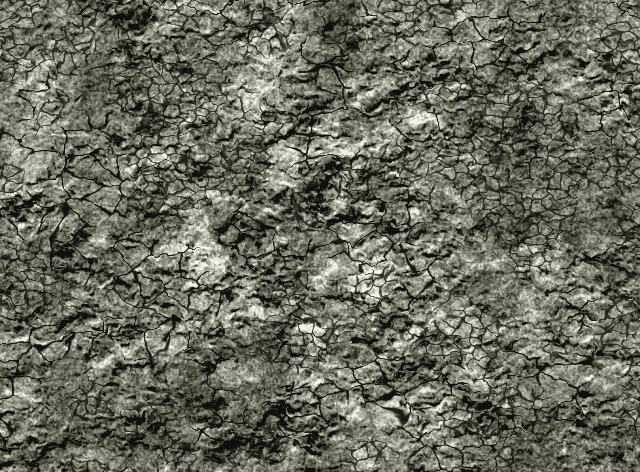
Give the GLSL for this texture, as a WebGL 2 fragment shader.

```glsl
#version 300 es
precision highp float;
// Weathered grey-olive rock face: ragged small ledges, hairline cracks, pale mineral specks and grit.

#define BASE_TONE 0.437
#define MOTTLE 0.20
#define RELIEF 0.54
#define CREVICE 0.20
#define GRIT 0.32
#define PALE 0.26
#define CRACK_DARK 0.85
#define CRACK_WIDTH 0.0021
#define STRATA 1.4
#define LIGHT_STEP vec2(-0.0025, 0.0065)

uniform vec2 u_resolution;
out vec4 fragColor;

vec3 hash3(vec2 p) {
  vec3 q = fract(vec3(p.xyx) * vec3(0.1031, 0.1030, 0.0973));
  q += dot(q, q.yxz + 33.33);
  return fract((q.xxy + q.yzz) * q.zyx);
}

// Cellular noise: x = smooth blend of the cell values, y = gap between the two nearest points
vec2 cells(vec2 p) {
  vec2 cell = floor(p), local = fract(p);
  float nearest = 8.0, second = 8.0, total = 0.0, weights = 0.0;
  for (int j = -1; j <= 1; j++) {
    for (int i = -1; i <= 1; i++) {
      vec2 offset = vec2(i, j);
      vec3 rnd = hash3(cell + offset + 200.0);
      vec2 toPoint = offset + rnd.xy - local;
      float d2 = dot(toPoint, toPoint);
      float weight = exp(-8.0 * d2) + 1e-5;
      total += weight * rnd.z;
      weights += weight;
      second = min(second, max(nearest, d2));
      nearest = min(nearest, d2);
    }
  }
  return vec2(total / weights, sqrt(second) - sqrt(nearest));
}

// Layered cellular noise, centred on zero
float layers(vec2 p, int count, float gain) {
  float sum = 0.0, amplitude = 1.0;
  for (int i = 0; i < count; i++) {
    sum += amplitude * (cells(p).x - 0.5);
    amplitude *= gain;
    p = p * 2.03 + 17.3;
  }
  return sum;
}

// Shifts the plane at two scales so that every outline turns ragged
vec2 roughen(vec2 p) {
  vec2 coarse = vec2(cells(p * 17.0).x, cells(p * 17.0 + 41.7).x) - 0.5;
  p += 0.016 * coarse;
  vec2 fine = vec2(cells(p * 75.0).x, cells(p * 75.0 + 63.1).x) - 0.5;
  return p + 0.008 * fine;
}

float height(vec2 p) {
  return layers(p * vec2(13.0, 13.0 * STRATA) + 5.0, 4, 0.7);
}

// Hairline joints between cells, present only where the gate is open
float cracks(vec2 p, float scale, float gate) {
  float gap = cells(p * vec2(scale, scale * STRATA) + 29.0).y;
  float width = 2.0 * scale * CRACK_WIDTH;
  return (1.0 - smoothstep(0.3 * width, 1.3 * width, gap)) * gate;
}

void main() {
  vec2 p = gl_FragCoord.xy / u_resolution.y;
  vec2 centre = 0.5 * vec2(u_resolution.x / u_resolution.y, 1.0);
  vec2 q = roughen(p);

  // Stains from broad to small
  float mottle = layers(q * vec2(5.0, 6.0) + 11.0, 5, 0.85);
  float tone = BASE_TONE + MOTTLE * mottle;

  // Light from above, deep shade under the ledges, some areas rougher than others
  float roughness = mix(0.4, 1.6, cells(q * 8.0 + 53.0).x);
  float slope = roughness * (height(q) - height(q + LIGHT_STEP));
  tone += RELIEF * slope;
  tone -= CREVICE * smoothstep(0.15, 0.45, -slope - 0.15 * mottle);

  // Pale mineral patches with light rims, denser near the middle
  float patchField = layers(q * 13.0 + 83.0, 3, 0.65);
  float middle = 1.0 - smoothstep(0.1, 0.7, length(p - centre));
  float patches = smoothstep(0.26, 0.5, patchField + 0.10 * middle);
  float rim = exp(-pow((patchField - 0.14) / 0.04, 2.0));
  tone += PALE * patches * (0.45 + 0.55 * middle) + 0.07 * rim;

  // Fine grit
  tone += GRIT * (cells(p * 250.0 + 7.0).x - 0.5);

  // Broken cracks at two scales
  float gate = cells(q * 12.0 + 131.0).x;
  float lines = max(cracks(q, 15.0, smoothstep(0.52, 0.68, gate)),
                    cracks(q, 32.0, smoothstep(0.46, 0.30, gate) * 0.8));
  tone *= 1.0 - CRACK_DARK * lines;

  // Neutral grey with a slight olive cast
  tone = clamp(tone, 0.06, 0.96);
  vec3 colour = vec3(tone, tone + 0.002, tone - 0.056 * smoothstep(0.0, 0.3, tone));
  fragColor = vec4(colour, 1.0);
}
```
